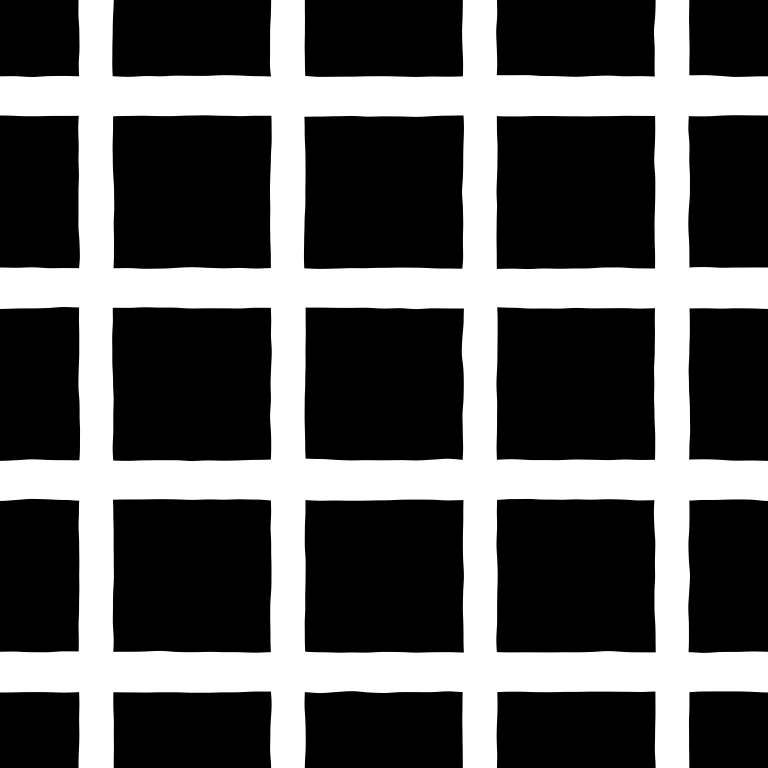
Give the GLSL for this pattern, as a three.js fragment shader.

```glsl
// Black, nearly square blocks on white, parted by straight white bars.
// Each block is a box in a wrapped grid cell; its four sides waver slightly
// by smooth noise seeded per block and per side, as if cut by hand.

varying vec2 vUv;

const float REPEATS = 4.0;                      // blocks across and up
const vec2 HALF_SIZE = vec2(0.4110, 0.3955);    // half block, in cells
const float WOBBLE = 0.0065;                    // largest side shift, in cells
const float KNOTS = 6.0;                        // noise knots per cell length
const float FINE_SHARE = 0.3;                   // part of the finer waver
const vec3 BLOCK_COLOR = vec3(0.0);
const vec3 BAR_COLOR = vec3(1.0);

float hash(vec2 p) {
  return fract(sin(dot(p, vec2(127.1, 311.7))) * 43758.5453);
}

// Smooth noise along a line, from -1 to 1
float lineNoise(float t, float seed) {
  float knot = floor(t);
  float blend = smoothstep(0.0, 1.0, t - knot);
  return 2.0 * mix(hash(vec2(knot, seed)), hash(vec2(knot + 1.0, seed)), blend) - 1.0;
}

// Shift of one side at position t along it
float sideShift(float t, float seed) {
  float coarse = lineNoise((t + 0.5) * KNOTS, seed);
  float fine = lineNoise((t + 0.5) * KNOTS * 2.0, seed + 71.0);
  return WOBBLE * mix(coarse, fine, FINE_SHARE);
}

void main() {
  // Cells centred on the canvas corners, so edge blocks wrap around
  vec2 grid = vUv * REPEATS + 0.5;
  vec2 cell = mod(floor(grid), REPEATS);
  vec2 local = fract(grid) - 0.5;

  // A separate seed for the left, right, bottom and top side
  float blockSeed = 4.0 * (cell.x + REPEATS * cell.y);
  vec2 sideSeed = blockSeed + step(0.0, local) + vec2(0.0, 2.0);
  vec2 shift = vec2(sideShift(local.y, sideSeed.x), sideShift(local.x, sideSeed.y));

  // Smoothed coverage of the wavering box
  vec2 inside = HALF_SIZE + shift - abs(local);
  vec2 pixel = fwidth(vUv) * REPEATS;
  vec2 cover = clamp(inside / pixel + 0.5, 0.0, 1.0);

  gl_FragColor = vec4(mix(BAR_COLOR, BLOCK_COLOR, cover.x * cover.y), 1.0);
}
```
